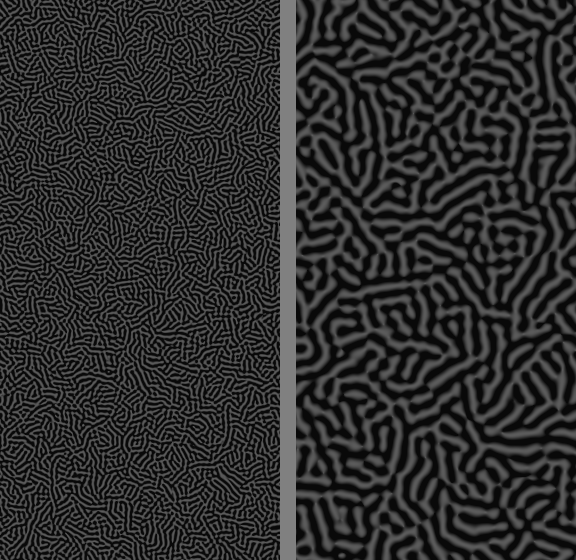
Left, the full canvas; right, a detail of the centre.
Reproduce this pattern procedurally as a WebGL 2 fragment shader.

```glsl
#version 300 es
precision highp float;

uniform vec2 u_resolution;
out vec4 fragColor;

const float TAU = 6.2831853;

vec3 hash3(vec2 cell) {
    vec3 h = fract(cell.xyx * vec3(0.1031, 0.1030, 0.0973));
    h += dot(h, h.yxz + 33.33);
    return fract((h.xxy + h.yzz) * h.zyx);
}

// Lattice noise of randomly oriented wave packets, all of one wavelength.
// Dividing by the local amplitude gives the winding bands an even width.
float labyrinth(vec2 p, float wavesPerCell) {
    vec2 base = floor(p);
    float height = 0.0;
    vec2 slope = vec2(0.0);
    for (int y = -2; y <= 2; y++) {
        for (int x = -2; x <= 2; x++) {
            vec2 cell = base + vec2(x, y);
            vec3 rnd = hash3(cell + 17.0);
            vec2 jitter = hash3(cell + 91.0).xy;
            vec2 offset = p - cell - mix(vec2(0.15), vec2(0.85), jitter);
            vec2 direction = vec2(cos(TAU * rnd.x), sin(TAU * rnd.x));
            float phase = TAU * (wavesPerCell * dot(direction, offset) + rnd.y);
            float weight = exp(-1.8 * dot(offset, offset));
            height += weight * cos(phase);
            slope -= weight * direction * sin(phase);
        }
    }
    return height / sqrt(height * height + dot(slope, slope) + 0.004);
}

void main() {
    vec2 p = gl_FragCoord.xy / u_resolution.x * 34.0;
    float band = labyrinth(p, 1.6);

    // Soft grey ridges over near-black grooves
    float ridge = clamp(0.38 + 0.62 * band, 0.0, 1.0);
    fragColor = vec4(vec3(mix(0.035, 0.36, ridge)), 1.0);
}
```
